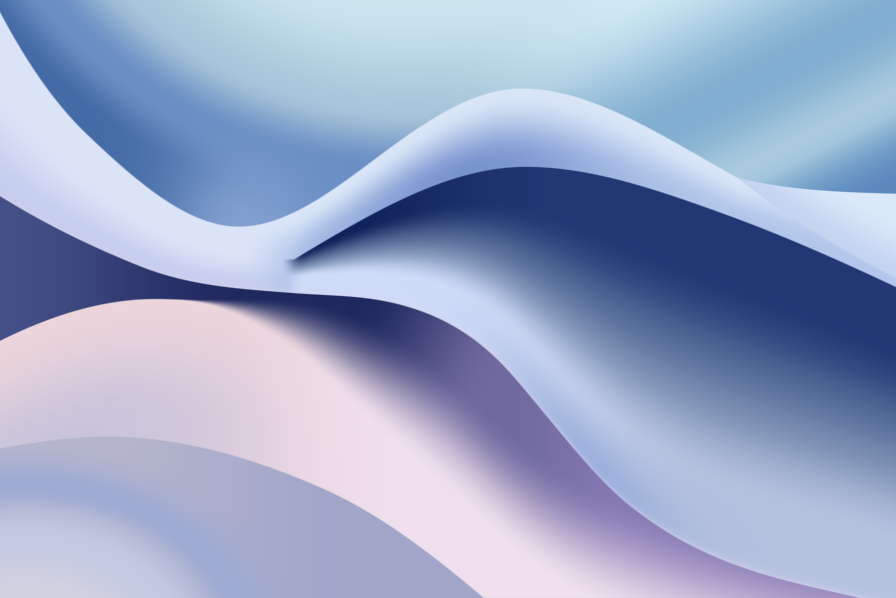
A Shadertoy shader for this background:

```glsl
// Draws layered silky waves: a pale folded ribbon over blue arcs, navy hollows and rosy hills.

// Cubic through two knots; each knot holds x, height and slope.
float arc(float x, vec3 a, vec3 b) {
    float w = b.x - a.x, t = clamp((x - a.x) / w, 0.0, 1.0), s = 1.0 - t;
    return s * s * (a.y * (1.0 + 2.0 * t) + a.z * w * t)
         + t * t * (b.y * (1.0 + 2.0 * s) - b.z * w * s);
}

// Smooth curve through four knots.
float curve(float x, vec3 a, vec3 b, vec3 c, vec3 d) {
    return x < b.x ? arc(x, a, b) : x < c.x ? arc(x, b, c) : arc(x, c, d);
}

// Antialiased coverage of the positive side.
float cover(float d) {
    return smoothstep(-0.8, 0.8, d / max(fwidth(d), 1e-5));
}

float bump(float x, float center, float width) {
    float t = (x - center) / width;
    return exp(-t * t);
}

// Concentric blue arcs on the left, slanted sheens on the right.
vec3 backdrop(vec2 p) {
    float r = length(p - vec2(0.684, 1.488));
    vec3 arcs = mix(vec3(0.80, 0.90, 0.94), vec3(0.65, 0.77, 0.85), smoothstep(0.48, 0.70, r));
    arcs = mix(arcs, vec3(0.42, 0.56, 0.77), smoothstep(0.67, 0.77, r));
    arcs = mix(arcs, vec3(0.27, 0.42, 0.65), smoothstep(0.78, 0.86, r) * smoothstep(0.50, 0.15, p.x));
    arcs = mix(arcs, vec3(0.56, 0.67, 0.84), 0.7 * bump(length(p - vec2(0.40, 0.62)), 0.0, 0.10));

    float q = 1.0 - p.y + 0.5 * (p.x - 1.172);
    vec3 sheen = mix(vec3(0.82, 0.92, 0.96), vec3(0.50, 0.68, 0.81), smoothstep(-0.08, 0.19, q));
    sheen = mix(sheen, vec3(0.66, 0.79, 0.87), bump(q, 0.32, 0.075));
    sheen = mix(sheen, vec3(0.36, 0.54, 0.75), smoothstep(0.34, 0.47, q));
    return mix(arcs, sheen, smoothstep(0.72, 1.08, p.x));
}

// Shadowed hollow with a soft rosy hill and a grey-lilac mound before it.
vec3 lowerHills(vec2 p, float lip) {
    vec3 col = mix(vec3(0.27, 0.31, 0.53), vec3(0.12, 0.16, 0.37), smoothstep(0.0, 0.42, p.x));
    col = mix(col, vec3(0.43, 0.41, 0.62), smoothstep(0.55, 0.84, p.x + 0.5 * (0.40 - p.y)));
    col = mix(col, vec3(0.53, 0.48, 0.71), smoothstep(0.82, 1.08, p.x));

    vec3 mid = vec3(0.67, 0.345, -0.75);
    float crest = p.x < mid.x
        ? curve(p.x, vec3(0.0, 0.43, 0.5), vec3(0.26, 0.50, 0.0), vec3(0.50, 0.453, -0.45), mid)
        : curve(p.x, mid, vec3(0.88, 0.16, -0.8), vec3(1.17, 0.02, -0.3), vec3(1.5, -0.05, -0.1));
    float depth = crest - p.y;
    float blur = 0.10 * smoothstep(0.30, 0.72, p.x) + 1.0 / iResolution.y;
    vec3 hill = mix(vec3(0.92, 0.83, 0.86), vec3(0.79, 0.77, 0.86),
                    smoothstep(0.01, 0.20, depth) * smoothstep(0.65, 0.15, p.x));
    hill = mix(hill, vec3(0.94, 0.88, 0.93), smoothstep(0.35, 0.70, p.x));
    col = mix(col, hill, smoothstep(-blur, blur, depth));

    float mound = curve(p.x, vec3(0.0, 0.25, 0.18), vec3(0.176, 0.27, 0.0),
                        vec3(0.547, 0.18, -0.45), vec3(0.81, 0.0, -0.85)) - p.y;
    float inner = length((p - vec2(0.04, -0.12)) * vec2(0.8, 1.0));
    vec3 lilac = mix(vec3(0.71, 0.71, 0.80), vec3(0.63, 0.65, 0.79), smoothstep(0.15, 0.60, p.x));
    lilac = mix(lilac, vec3(0.62, 0.67, 0.83), bump(inner, 0.31, 0.04));
    lilac = mix(lilac, vec3(0.76, 0.79, 0.89), smoothstep(0.30, 0.22, inner));
    lilac = mix(lilac, vec3(0.82, 0.82, 0.88), smoothstep(0.23, 0.13, inner));
    return mix(col, lilac, cover(mound));
}

void mainImage(out vec4 fragColor, in vec2 fragCoord) {
    vec2 p = fragCoord / iResolution.xy * vec2(1.5, 1.0);

    // Ribbon outline: top edge, underside of the arch, and lower lip.
    vec3 rise = vec3(0.625, 0.732, 0.75), fold = vec3(1.234, 0.703, -0.55);
    float top = p.x < rise.x
        ? curve(p.x, vec3(0.0, 0.98, -1.9), vec3(0.146, 0.775, -0.95), vec3(0.40, 0.621, 0.0), rise)
        : p.x < fold.x ? curve(p.x, rise, vec3(0.873, 0.852, 0.0), fold, fold + 0.1)
        : arc(p.x, vec3(fold.xy, -0.25), vec3(1.5, 0.676, -0.03));
    float under = curve(p.x, vec3(0.492, 0.566, 0.60), vec3(0.88, 0.721, 0.0),
                        vec3(1.21, 0.643, -0.36), vec3(1.5, 0.52, -0.47));
    vec3 bend = vec3(0.664, 0.492, -0.25);
    float lip = p.x < bend.x
        ? curve(p.x, vec3(0.0, 0.672, -0.62), vec3(0.234, 0.555, -0.4), vec3(0.49, 0.51, -0.08), bend)
        : curve(p.x, bend, vec3(0.86, 0.37, -1.15), vec3(1.055, 0.154, -0.8), vec3(1.5, -0.015, -0.27));

    // Left sweep of the ribbon.
    float across = clamp((p.y - lip) / (top - lip), 0.0, 1.0);
    vec3 ribbon = mix(vec3(0.77, 0.80, 0.93), vec3(0.86, 0.89, 0.97), smoothstep(0.0, 0.6, across));

    // Arch, shaded towards its underside, with a bright flap past the fold.
    float height = clamp((p.y - under) / max(top - under, 0.01), 0.0, 1.0);
    vec3 shade = mix(vec3(0.70, 0.78, 0.92), vec3(0.47, 0.58, 0.81), bump(p.x, 0.79, 0.22));
    vec3 arch = mix(shade, vec3(0.85, 0.90, 0.97), smoothstep(0.05, 0.95, height));
    float crease = arc(p.x, vec3(fold.xy, -0.78), vec3(1.5, 0.535, -0.5));
    vec3 flap = mix(vec3(0.77, 0.83, 0.94), vec3(0.86, 0.91, 0.98), smoothstep(0.0, 0.10, p.y - crease));
    arch = mix(arch, flap, cover(p.y - crease) * step(fold.x, p.x));
    ribbon = mix(ribbon, arch, smoothstep(0.40, 0.53, p.x));

    // Sheet below the arch: pale at the lip, navy in the hollow.
    float v = (p.y - lip) / (under - lip) - 0.25 * exp(-8.0 * max(p.x - 0.492, 0.0));
    vec3 sheet = mix(vec3(0.81, 0.86, 0.97), vec3(0.71, 0.76, 0.87), smoothstep(0.70, 1.20, p.x));
    sheet = mix(sheet, vec3(0.53, 0.62, 0.83), 0.65 * bump(p.x, 1.0, 0.14) * smoothstep(0.25, 0.0, v));
    sheet = mix(sheet, vec3(0.40, 0.49, 0.64), smoothstep(0.20, 0.56, v));
    vec3 navy = mix(vec3(0.06, 0.13, 0.35), vec3(0.13, 0.22, 0.46), smoothstep(0.55, 0.95, p.x));
    sheet = mix(sheet, navy, smoothstep(0.46, 0.82, v));
    ribbon = mix(ribbon, sheet, cover(under - p.y) * smoothstep(0.47, 0.51, p.x));

    // Thin lit rim along the lip.
    ribbon = mix(ribbon, vec3(0.85, 0.83, 0.93), 0.6 * exp(-180.0 * max(p.y - lip, 0.0)));

    vec3 col = mix(backdrop(p), ribbon, cover(top - p.y));
    col = mix(col, lowerHills(p, lip), cover(lip - p.y));
    fragColor = vec4(col, 1.0);
}
```
